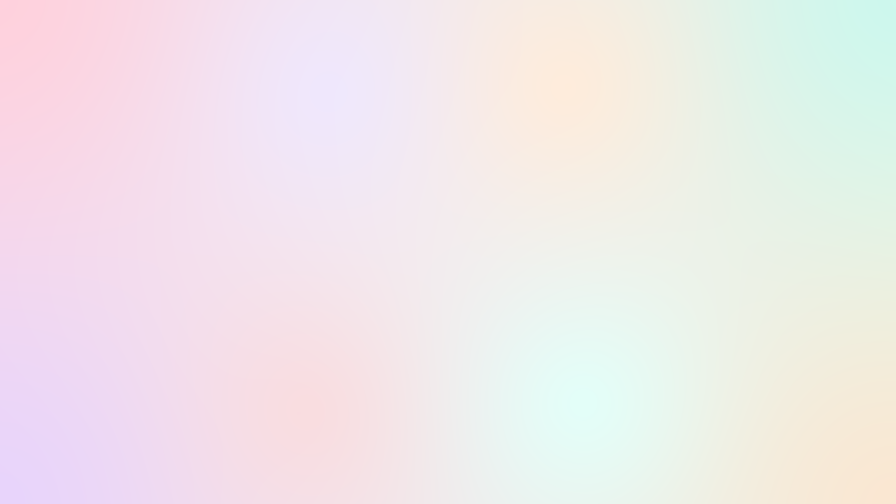
Reproduce this background procedurally as a Shadertoy shader.

```glsl
#define ORCHID   vec3(0.957, 0.855, 0.935)
#define SAGE     vec3(0.918, 0.957, 0.898)
#define PINK     vec3(1.01, 0.81, 0.845)
#define MINT     vec3(0.77, 0.975, 0.94)
#define LAVENDER vec3(0.895, 0.825, 1.00)
#define PEACH    vec3(1.00, 0.89, 0.80)
#define LILAC    vec3(0.928, 0.91, 1.02)
#define APRICOT  vec3(1.025, 0.92, 0.83)
#define ROSE     vec3(0.99, 0.85, 0.85)
#define AQUA     vec3(0.865, 1.025, 1.00)
#define CORNER_REACH 0.20
#define INNER_REACH  0.13

const float glowStrength = 4.5;
const float peakRounding = 0.0005;
const float centerLift = 0.35;

// Exponential glow with a slightly rounded peak.
float glow(vec2 offset, float reach) {
    float dist = sqrt(dot(offset, offset) + peakRounding);
    return glowStrength * exp(-dist / reach);
}

void mainImage(out vec4 fragColor, in vec2 fragCoord) {
    vec2 uv = fragCoord / iResolution.xy;
    vec2 aspect = vec2(iResolution.x / iResolution.y, 1.0);

    // Pale base running left to right.
    vec3 colorSum = mix(ORCHID, SAGE, uv.x);
    float weightSum = 1.0;

    // Colours run left to right, bottom row first.
    vec3 cornerColors[4] = vec3[4](LAVENDER, PEACH, PINK, MINT);
    vec3 innerColors[4] = vec3[4](ROSE, AQUA, LILAC, APRICOT);
    vec2 innerCenters[4] = vec2[4](
        vec2(0.342, 0.185), vec2(0.65, 0.20),
        vec2(0.368, 0.815), vec2(0.632, 0.826));

    // Corner and inner glows share the blend with the base.
    for (int i = 0; i < 4; i++) {
        vec2 corner = vec2(i % 2, i / 2);
        float cornerWeight = glow((uv - corner) * aspect, CORNER_REACH);
        float innerWeight = glow((uv - innerCenters[i]) * aspect, INNER_REACH);
        colorSum += cornerColors[i] * cornerWeight + innerColors[i] * innerWeight;
        weightSum += cornerWeight + innerWeight;
    }

    // Broad white light in the middle.
    vec2 fromCenter = (uv - 0.5) * aspect;
    float lift = centerLift * exp(-3.0 * dot(fromCenter, fromCenter));
    colorSum += lift;
    weightSum += lift;

    fragColor = vec4(colorSum / weightSum, 1.0);
}
```
